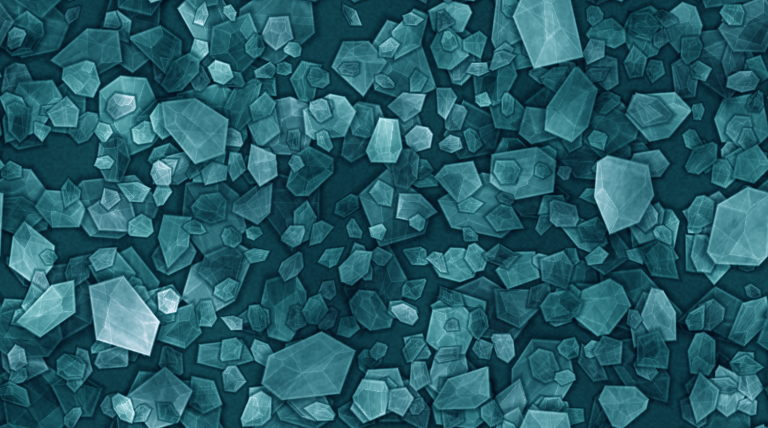
This texture is drawn by a Shadertoy shader. Its source:

```glsl
const float TAU = 6.2831853;
const int MAX_SIDES = 7;

float hash(vec2 p, float salt) {
    vec3 q = fract(vec3(p, salt) * 0.1031);
    q += dot(q, q.zyx + 31.32);
    return fract((q.x + q.y) * q.z);
}

vec2 direction(float angle) {
    return vec2(cos(angle), sin(angle));
}

// Value noise that wraps after a whole number of cells
float noise(vec2 p, vec2 period, float salt) {
    vec2 i = floor(p), f = fract(p);
    f = f * f * (3.0 - 2.0 * f);
    float a = hash(mod(i, period), salt);
    float b = hash(mod(i + vec2(1, 0), period), salt);
    float c = hash(mod(i + vec2(0, 1), period), salt);
    float d = hash(mod(i + vec2(1, 1), period), salt);
    return mix(mix(a, b, f.x), mix(c, d, f.x), f.y);
}

float fbm(vec2 uv, vec2 period, float salt) {
    float sum = 0.0, weight = 0.5;
    for (int k = 0; k < 4; k++) {
        sum += weight * noise(uv * period, period, salt + float(k));
        period *= 2.0;
        weight *= 0.55;
    }
    return sum;
}

// Convex cut stone: x = edge depth, y = crease distance, z = facet id
vec3 cutStone(vec2 p, vec2 id, float salt) {
    float sides = 5.0 + floor(hash(id, salt) * 3.0);
    float turn = hash(id, salt + 1.0) * TAU;
    float depth = 9.0, second = 9.0, facet = 0.0;
    // The tilted table facet caps the side facets
    float lowest = 0.32 + 0.25 * hash(id, salt + 2.0) + 0.35 * dot(p, direction(turn));
    for (int k = 0; k < MAX_SIDES; k++) {
        float n = float(k);
        if (n >= sides) break;
        float angle = turn + (n + 0.5 * hash(id, salt + 10.0 + n)) * TAU / sides;
        float plane = mix(0.62, 1.0, hash(id, salt + 20.0 + n)) - dot(p, direction(angle));
        float height = plane * mix(0.6, 1.7, hash(id, salt + 30.0 + n));
        depth = min(depth, plane);
        if (height < lowest) {
            second = lowest;
            lowest = height;
            facet = n + 1.0;
        } else {
            second = min(second, height);
        }
    }
    return vec3(depth, second - lowest, facet);
}

// Faint inner planes seen through the stone: x = shade, y = line
vec2 innerPlanes(vec2 p, vec2 id, float salt, float width) {
    vec2 result = vec2(0);
    for (int k = 0; k < 3; k++) {
        float n = salt + 40.0 + float(k);
        float side = dot(p, direction(hash(id, n) * TAU)) - 0.7 * (hash(id, n + 5.0) - 0.5);
        result.x += smoothstep(-width, width, side) - 0.5;
        result.y = max(result.y, 1.0 - smoothstep(0.0, width, abs(side)));
    }
    return result;
}

// Paints one wrapped layer of stones over surface = (tone, greyness)
vec2 paintStones(vec2 surface, vec2 uv, vec2 grid, float size, float density,
                 float tone, float spread, float cloud, float salt) {
    vec2 p = uv * grid, cell = floor(p);
    for (int y = -1; y <= 1; y++)
    for (int x = -1; x <= 1; x++) {
        vec2 corner = cell + vec2(x, y), id = mod(corner, grid);
        if (hash(id, salt + 50.0) > density) continue;
        vec2 jitter = 0.5 * (vec2(hash(id, salt + 51.0), hash(id, salt + 52.0)) - 0.5);
        float radius = size * mix(0.6, 1.0, hash(id, salt + 53.0));
        float stretch = mix(1.0, 1.3, hash(id, salt + 54.0));
        vec2 axis = direction(hash(id, salt + 55.0) * TAU);
        vec2 q = p - corner - 0.5 - jitter;
        q = vec2(dot(q, axis), dot(q, vec2(-axis.y, axis.x))) / radius;
        q *= vec2(1.0 / stretch, stretch);

        vec3 stone = cutStone(q, id, salt);
        float width = max(0.0028, 1.0 / iResolution.y) * grid.y / radius;
        surface.x *= 1.0 - 0.42 * smoothstep(-0.24, 0.0, stone.x);
        if (stone.x < -width) continue;

        // Facet tone, light falloff, cloudy streaks and pale edges
        vec2 inner = innerPlanes(q, id, salt, width);
        float streak = noise(q * vec2(3, 10) + 40.0 * id, vec2(1024), salt);
        float shade = tone + spread * (2.0 * hash(id, salt + 56.0) - 1.0);
        shade += 0.17 * (hash(id, salt + 60.0 + stone.z) - 0.5);
        shade += 0.09 * dot(q, direction(hash(id, salt + 57.0) * TAU));
        shade += 0.035 * inner.x + 0.05 * inner.y + 0.07 * (streak - 0.5);
        shade *= 0.72 + 0.56 * cloud;
        float rim = 1.0 - smoothstep(0.0, 2.0 * width, abs(stone.x - width));
        float crease = 1.0 - smoothstep(0.0, 1.6 * width, stone.y);
        shade += 0.13 * max(rim, 0.6 * crease) * (0.4 + cloud);
        float grey = hash(id, salt + 58.0);
        float cover = 0.85 * smoothstep(-width, width, stone.x);
        surface = mix(surface, vec2(shade, grey * grey), cover);
    }
    return surface;
}

vec3 tealRamp(float tone, float grey) {
    float t = clamp(tone, 0.06, 0.93);
    vec3 teal = vec3(0.012 + 0.92 * pow(t, 2.2), t, t + 0.055 - 0.04 * t);
    return teal + grey * t * vec3(0.09, -0.02, 0.015);
}

void mainImage(out vec4 fragColor, in vec2 fragCoord) {
    vec2 uv = fragCoord / iResolution.xy;
    float cloud = fbm(uv, vec2(18, 10), 3.0) / 1.01;
    float grain = noise(uv * vec2(320, 180), vec2(320, 180), 8.0) - 0.5;

    // Large dim stones first, small rubble next, pale stones on top
    vec2 surface = vec2(0.24, 0.0);
    surface = paintStones(surface, uv, vec2(9, 5), 0.55, 1.0, 0.36, 0.14, cloud, 100.0);
    surface = paintStones(surface, uv, vec2(16, 9), 0.52, 0.75, 0.39, 0.15, cloud, 200.0);
    surface = paintStones(surface, uv, vec2(11, 6), 0.50, 0.40, 0.43, 0.15, cloud, 300.0);
    surface = paintStones(surface, uv, vec2(25, 14), 0.48, 0.50, 0.43, 0.17, cloud, 400.0);
    surface = paintStones(surface, uv, vec2(16, 9), 0.46, 0.32, 0.46, 0.18, cloud, 500.0);
    surface = paintStones(surface, uv, vec2(9, 5), 0.50, 0.32, 0.63, 0.13, cloud, 600.0);

    // Broad light variation and fine mineral grain
    float glow = noise(uv * vec2(7, 4), vec2(7, 4), 12.0);
    float tone = surface.x * (0.87 + 0.3 * glow) + 0.045 * grain;
    fragColor = vec4(tealRamp(tone, surface.y), 1.0);
}
```
